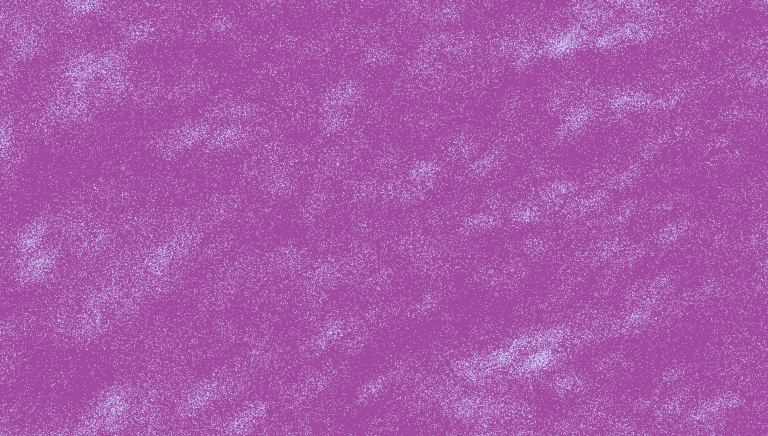
This texture is drawn by a Shadertoy shader. Its source:

```glsl
const vec3 PLUM = vec3(0.637, 0.285, 0.637);
const vec3 PALE_LILAC = vec3(0.80, 0.80, 0.95);
const float GRAINS_ACROSS = 1100.0;
const mat2 GRAIN_TURN = mat2(0.8, 0.6, -0.6, 0.8);
const int SAMPLES = 5;

// Integer hash of a cell, two values from 0 to 1
vec2 hash2(vec2 cell, uint seed) {
    uvec2 q = uvec2(ivec2(cell)) * uvec2(1597334673u, 3812015801u);
    uint n = (q.x ^ q.y ^ (seed * 7919u)) * 1597334673u;
    n = (n ^ (n >> 15)) * 3812015801u;
    n ^= n >> 14;
    return vec2(n & 0xffffu, n >> 16) / 65535.0;
}

// Cellular noise: soft round spots of random strength, one per cell
float softSpots(vec2 p, float radius, uint seed) {
    vec2 cell = floor(p);
    float sum = 0.0;
    for (int y = -1; y <= 1; y++) {
        for (int x = -1; x <= 1; x++) {
            vec2 c = cell + vec2(x, y);
            vec2 toSpot = c + hash2(c, seed) - p;
            float strength = hash2(c, seed + 1u).x;
            float falloff = max(1.0 - dot(toSpot, toSpot) / (radius * radius), 0.0);
            sum += strength * strength * falloff * falloff;
        }
    }
    return sum;
}

// Bends the plane so streaks climb to the right, steeper near the bottom
vec2 alongStrokes(vec2 p, float steepLow, float steepHigh) {
    float slope = mix(steepLow, steepHigh, p.y / 0.56);
    float wave = 0.010 * sin(9.0 * p.x + 7.0 * p.y) + 0.005 * sin(23.0 * p.x - 11.0 * p.y);
    return vec2(p.x, p.y - (p.x - 0.5) * slope + wave);
}

// Share of the surface covered by pale grains
float grainDensity(vec2 p) {
    vec2 q = alongStrokes(p, 0.44, 0.14);
    vec2 wobble = 0.004 * sin(p.yx * vec2(95.0, 83.0) + 2.0 * sin(p * 41.0));
    float streaks = softSpots(q * vec2(6.0, 21.0), 1.0, 11u);
    float patches = softSpots(q * vec2(13.0, 26.0) + 40.0, 1.0, 23u);
    float clumps = softSpots((q + wobble) * vec2(27.0, 38.0) + 90.0, 0.85, 37u);
    float specks = softSpots((q + wobble) * vec2(56.0, 72.0) + 150.0, 1.0, 71u);
    return 0.005 + 0.10 * streaks + 0.05 * patches + 0.09 * clumps
         + 0.32 * streaks * clumps + 0.04 * specks;
}

// One where a grain lies, zero elsewhere
float grain(vec2 p, float density) {
    return step(hash2(floor(GRAIN_TURN * p * GRAINS_ACROSS), 53u).x, density);
}

void mainImage(out vec4 fragColor, in vec2 fragCoord) {
    float density = grainDensity(fragCoord / iResolution.x);

    // Average the fine grains over the pixel
    float coverage = 0.0;
    for (int y = 0; y < SAMPLES; y++) {
        for (int x = 0; x < SAMPLES; x++) {
            vec2 offset = (vec2(x, y) + 0.5) / float(SAMPLES) - 0.5;
            coverage += grain((fragCoord + offset) / iResolution.x, density);
        }
    }
    coverage /= float(SAMPLES * SAMPLES);

    fragColor = vec4(mix(PLUM, PALE_LILAC, coverage), 1.0);
}
```
